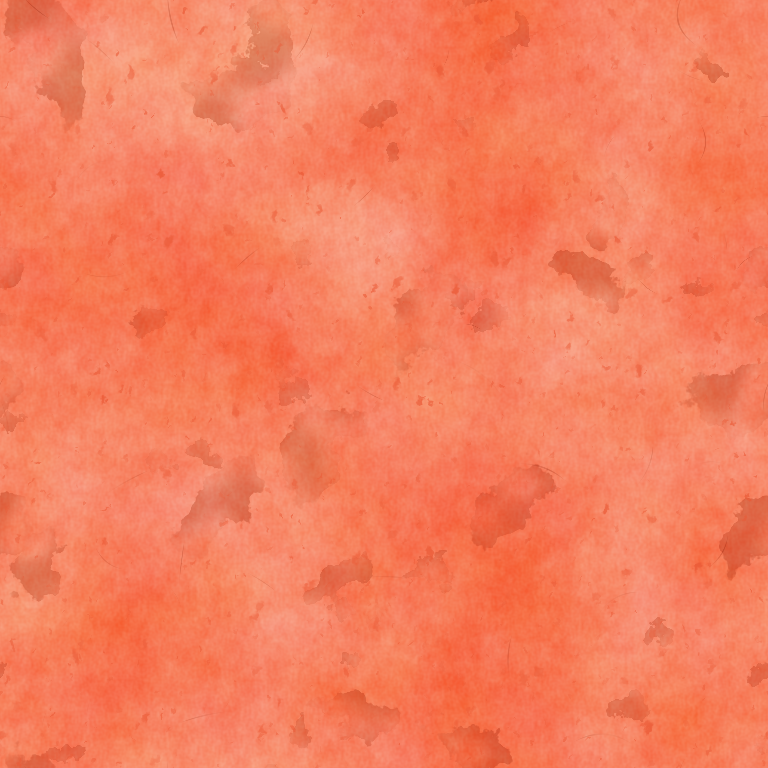
Give the GLSL for this texture, as a Shadertoy shader.

```glsl
// Weathered coral paper: cloudy layered noise with torn-edged stains,
// small upright flecks and thin curved fibres scattered by cellular noise.
// Every lattice wraps on a whole number of cells, so the sheet tiles.

const vec3 DEEP_CORAL = vec3(0.965, 0.385, 0.235);
const vec3 PALE_CORAL = vec3(0.975, 0.62, 0.505);
const vec3 STAIN_TINT = vec3(0.89, 0.76, 0.69);
const vec3 FLECK_COLOR = vec3(0.92, 0.35, 0.21);
const vec3 FIBRE_TINT = vec3(0.87, 0.76, 0.70);

vec3 hash3(vec2 cell, float seed) {
    vec3 q = fract(cell.xyx * vec3(0.1031, 0.1030, 0.0973) + seed * 0.137);
    q += dot(q, q.yxz + 33.33);
    return fract((q.xxy + q.yzz) * q.zyx);
}

vec2 rotate(vec2 v, float angle) {
    float c = cos(angle), s = sin(angle);
    return vec2(c * v.x + s * v.y, c * v.y - s * v.x);
}

// Slope of one lattice corner, wrapped to the period
float corner(vec2 cell, vec2 offset, vec2 local, vec2 period, float seed) {
    float angle = 6.2832 * hash3(mod(cell + offset, period), seed).x;
    return dot(vec2(cos(angle), sin(angle)), local - offset);
}

float gradientNoise(vec2 p, vec2 period, float seed) {
    vec2 g = p * period, cell = floor(g), f = g - cell;
    vec2 u = f * f * f * (f * (f * 6.0 - 15.0) + 10.0);
    float low = mix(corner(cell, vec2(0, 0), f, period, seed),
                    corner(cell, vec2(1, 0), f, period, seed), u.x);
    float high = mix(corner(cell, vec2(0, 1), f, period, seed),
                     corner(cell, vec2(1, 1), f, period, seed), u.x);
    return mix(low, high, u.y);
}

float layeredNoise(vec2 p, vec2 period, int octaves, float gain, float seed) {
    float sum = 0.0, weight = 1.0;
    for (int i = 0; i < octaves; i++) {
        sum += weight * gradientNoise(p, period, seed + float(i));
        period *= 2.0;
        weight *= gain;
    }
    return sum;
}

vec2 warp(vec2 p, float period, int octaves, float seed) {
    return vec2(layeredNoise(p, vec2(period), octaves, 0.6, seed),
                layeredNoise(p, vec2(period), octaves, 0.6, seed + 11.0));
}

// Scattered bent ellipses: 1 at a centre, 0 on the rim, negative outside
float scatter(vec2 p, float cells, float chance, vec2 radii,
              float lean, float spin, float bend, float seed) {
    vec2 g = p * cells;
    float best = -9.0;
    for (int y = -1; y <= 1; y++)
    for (int x = -1; x <= 1; x++) {
        vec2 cell = floor(g) + vec2(x, y);
        vec2 id = mod(cell, cells);
        vec3 place = hash3(id, seed);
        vec3 shape = hash3(id, seed + 7.0);
        vec2 d = rotate(g - cell - place.xy, lean + spin * (shape.x - 0.5));
        d.y += bend * (shape.y - 0.5) * d.x * d.x;
        float inside = 1.0 - length(d / (radii * mix(0.35, 1.0, shape.z)));
        if (place.z < chance) best = max(best, inside);
    }
    return best;
}

vec3 paper(vec2 p) {
    // Ragged diagonal clouds, finer mottling and upright brush grain
    vec2 drift = p + 0.02 * warp(p, 16.0, 3, 15.0);
    vec2 diagonal = vec2(drift.x - drift.y, drift.x + drift.y);
    float clouds = layeredNoise(drift, vec2(4.0), 5, 0.55, 1.0)
                 + 0.6 * layeredNoise(diagonal, vec2(4.0, 2.0), 4, 0.55, 21.0);
    float mottle = layeredNoise(p, vec2(40.0, 34.0), 3, 0.65, 31.0);
    float grain = gradientNoise(p, vec2(230.0, 100.0), 41.0)
                + gradientNoise(p, vec2(250.0), 43.0);
    float tone = 0.52 + 0.56 * clouds + 0.22 * mottle + 0.15 * grain;
    vec3 color = mix(DEEP_CORAL, PALE_CORAL, clamp(tone, -0.1, 1.1));
    float hue = layeredNoise(p, vec2(7.0), 4, 0.6, 51.0);
    return color + hue * vec3(0.0, 0.012, -0.03);
}

// Stain depth: crisp torn rim, washed out in soft spots
float stain(vec2 p, float cells, float chance, vec2 radii, float seed) {
    vec2 torn = p + 0.24 / cells * warp(p, 9.0, 3, seed)
                  + 0.014 * warp(p, 36.0, 4, seed + 20.0);
    float inside = scatter(torn, cells, chance, radii, 0.7, 2.4, 1.5, seed + 40.0);
    float wash = smoothstep(-0.3, 0.34, gradientNoise(p, vec2(13.0), seed + 50.0));
    float rim = 0.22 * exp(-9.0 * max(inside, 0.0));
    return smoothstep(0.0, 0.08, inside) * (mix(0.04, 0.88, wash) + rim);
}

void mainImage(out vec4 fragColor, in vec2 fragCoord) {
    vec2 p = fragCoord / iResolution.xy;
    vec3 color = paper(p);
    float broad = stain(p, 6.0, 0.6, vec2(0.50, 0.25), 61.0);
    float minor = stain(p, 13.0, 0.16, vec2(0.34, 0.22), 201.0);
    color *= mix(vec3(1.0), STAIN_TINT, max(broad, 0.8 * minor));

    // Flecks in two sizes, uneven in outline and strength
    vec2 rough = p + 0.006 * warp(p, 80.0, 3, 121.0);
    float large = scatter(rough, 20.0, 0.5, vec2(0.25, 0.13), 1.3, 1.4, 0.0, 131.0);
    float small = scatter(rough, 42.0, 0.45, vec2(0.26, 0.13), 1.3, 1.8, 0.0, 141.0);
    float fleck = max(smoothstep(0.0, 0.6, large), 0.8 * smoothstep(0.0, 0.6, small));
    float strength = 0.42 + 0.7 * gradientNoise(p, vec2(17.0), 151.0);
    color = mix(color, FLECK_COLOR, fleck * clamp(strength, 0.1, 0.8));

    // Hair-thin fibres
    float fibre = scatter(p, 9.0, 0.65, vec2(0.40, 0.015), 0.0, 6.2832, 3.0, 161.0);
    float visible = smoothstep(-0.3, 0.3, gradientNoise(p, vec2(15.0), 171.0));
    color *= mix(vec3(1.0), FIBRE_TINT, 0.75 * visible * smoothstep(0.0, 0.7, fibre));

    fragColor = vec4(color, 1.0);
}
```
